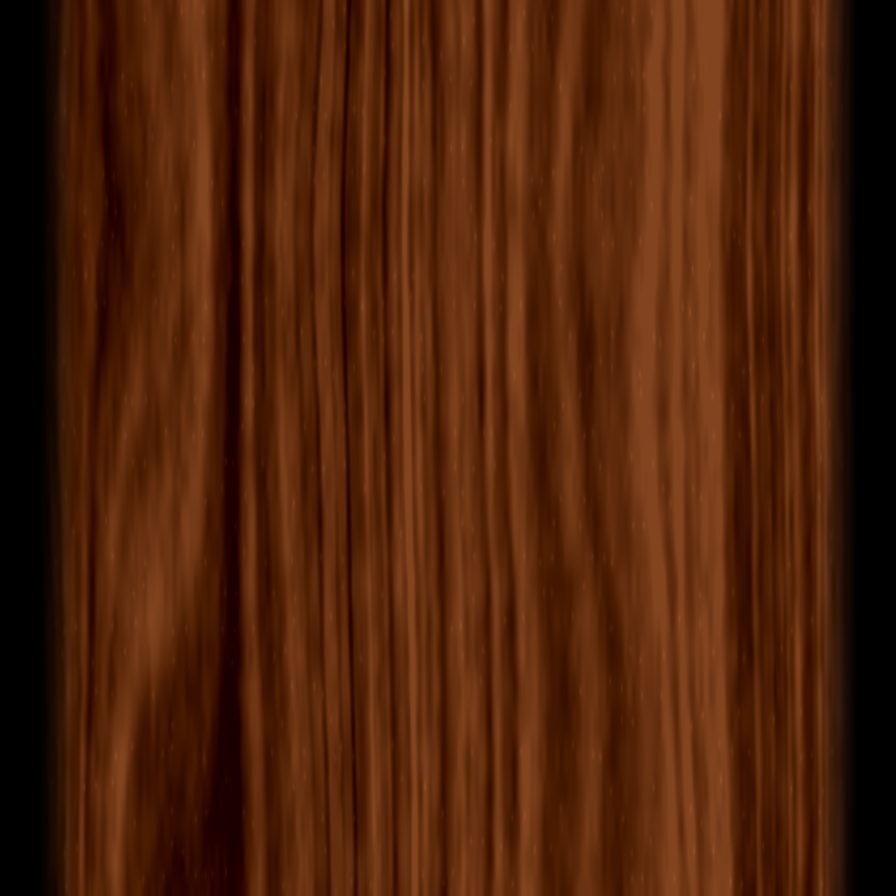
Reproduce this texture procedurally as a WebGL 2 fragment shader.

```glsl
#version 300 es
precision highp float;

uniform vec2 u_resolution;
out vec4 fragColor;

float hash(vec2 cell) {
    vec3 q = fract(cell.xyx * 0.1031);
    q += dot(q, q.yzx + 33.33);
    return fract((q.x + q.y) * q.z);
}

float valueNoise(vec2 p) {
    vec2 cell = floor(p);
    vec2 f = fract(p);
    f = f * f * (3.0 - 2.0 * f);
    float low = mix(hash(cell), hash(cell + vec2(1.0, 0.0)), f.x);
    float high = mix(hash(cell + vec2(0.0, 1.0)), hash(cell + vec2(1.0, 1.0)), f.x);
    return mix(low, high, f.y);
}

// Noise centred on zero; each seed selects its own region
float signedNoise(vec2 p, float seed) {
    return valueNoise(p + vec2(17.0, 29.0) * seed) - 0.5;
}

// Ring coordinate: wide lanes where it changes slowly, tight grain where it is steep
float ringCoordinate(vec2 uv) {
    float lanes = 62.0 * uv.x - 2.9 * sin(14.3 * (uv.x - 0.2));
    float irregular = 3.5 * signedNoise(vec2(uv.x * 9.0, 0.0), 3.0);
    float figure = 4.2 * signedNoise(uv * vec2(6.0, 1.4), 5.0);
    float waver = 0.5 * signedNoise(uv * vec2(14.0, 4.0), 7.0);
    return lanes + irregular + figure + waver;
}

// Light and dark growth stripes
float growthTone(float ring) {
    float broad = signedNoise(vec2(ring, 0.0), 11.0);
    float narrow = signedNoise(vec2(ring * 1.9, 0.0), 13.0);
    return 0.85 * broad + 0.6 * narrow;
}

// Short, faint vertical fibres
float fibreTone(vec2 uv) {
    float sum = 0.0;
    float weight = 0.24;
    vec2 scale = vec2(65.0, 8.0);
    for (int i = 0; i < 3; i++) {
        sum += weight * signedNoise(uv * scale, 19.0 + float(i));
        scale *= 1.8;
        weight *= 0.95;
    }
    return sum;
}

// Sparse pale pores, one candidate per grid cell
float poreFlecks(vec2 uv, vec2 grid, float density) {
    vec2 cell = floor(uv * grid);
    vec2 spread = vec2(hash(cell + 41.0), hash(cell + 73.0));
    vec2 centre = mix(vec2(0.25), vec2(0.75), spread);
    vec2 offset = (fract(uv * grid) - centre) / grid;
    vec2 d = offset / vec2(0.0015, 0.005);
    return step(hash(cell + 97.0), density) * exp(-dot(d, d));
}

vec3 woodColour(float tone) {
    const vec3 darkWood = vec3(0.18, 0.03, -0.06);
    const vec3 paleWood = vec3(0.49, 0.25, 0.11);
    return max(mix(darkWood, paleWood, tone), 0.0);
}

// Darkness gathering at both upright sides
float sideFade(float x) {
    return smoothstep(0.04, 0.092, min(x, 1.0 - x));
}

void main() {
    vec2 uv = gl_FragCoord.xy / u_resolution;

    // Grain and broad shading
    float tone = 0.6 + growthTone(ringCoordinate(uv));
    tone += 0.5 * signedNoise(uv * vec2(9.0, 0.9), 23.0);
    float streak = (uv.x - 0.28) / 0.03;
    tone -= 0.3 * exp(-streak * streak);

    // Fine surface detail
    tone += fibreTone(uv);
    tone = clamp(tone, -0.25, 1.06);
    tone += 0.2 * poreFlecks(uv, vec2(90.0, 28.0), 0.2);

    fragColor = vec4(woodColour(tone) * sideFade(uv.x), 1.0);
}
```
